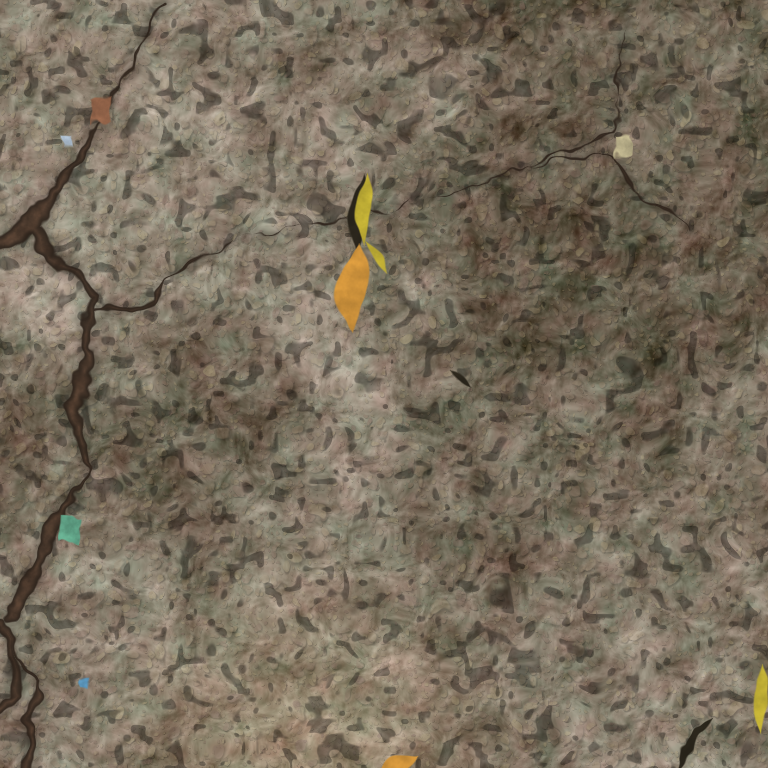
Give the GLSL for this texture, as a Shadertoy shader.

```glsl
// Weathered, gritty concrete with branching cracks, pebbles and a few fallen leaves.

float hash(vec2 p) {
    vec3 q = fract(p.xyx * 0.1031);
    q += dot(q, q.yzx + 33.33);
    return fract((q.x + q.y) * q.z);
}

float noise(vec2 p) {
    vec2 i = floor(p), f = fract(p), e = vec2(1, 0);
    f = f * f * (3.0 - 2.0 * f);
    return mix(mix(hash(i), hash(i + e), f.x), mix(hash(i + e.yx), hash(i + 1.0), f.x), f.y);
}

float fbm(vec2 p) {
    float sum = 0.0, amp = 0.533;
    for (int i = 0; i < 4; i++) {
        sum += amp * noise(p);
        p = mat2(1.6, 1.2, -1.2, 1.6) * p + 17.3;
        amp *= 0.5;
    }
    return sum;
}

vec2 wobble(vec2 p) {
    return vec2(noise(p), noise(p + 71.7)) - 0.5;
}

// Soft round spot
float spot(vec2 p, float x, float y, float radius) {
    return 1.0 - smoothstep(0.0, radius, length(p - vec2(x, y)));
}

// Scattered oval stones: x = coverage, y = random id, z = shadow rim
vec3 pebbles(vec2 p, float scale, float share) {
    vec2 q = p * scale + wobble(p * scale * 2.3) * 0.3;
    float soft = max(0.16, 3.0 * scale / iResolution.y);
    vec3 result = vec3(0);
    for (int k = 0; k < 9; k++) {
        vec2 c = floor(q) + vec2(k % 3 - 1, k / 3 - 1);
        if (hash(c + 91.0) > share) continue;
        float id = hash(c + scale), a = id * 6.28;
        vec2 d = q - c - 0.2 - 0.6 * vec2(hash(c + 13.0), hash(c + 47.0));
        mat2 turn = mat2(cos(a), sin(a), -sin(a), cos(a));
        vec2 size = vec2(0.38, 0.25) * mix(0.5, 1.1, hash(c + 29.0));
        float mask = 1.0 - smoothstep(1.0 - soft, 1.0 + soft, length(turn * d / size));
        if (mask > result.x) result.xy = vec2(mask, id);
        d += vec2(-0.06, 0.08);
        result.z = max(result.z, 1.0 - smoothstep(0.8, 1.5, length(turn * d / size)));
    }
    return result;
}

// Distance to a path; z is the half width in thousandths
float crack(vec2 p, vec3 path[6]) {
    float best = 1.0;
    for (int i = 0; i < 5; i++) {
        vec3 a = path[i], ab = path[i + 1] - a;
        float t = clamp(dot(p - a.xy, ab.xy) / dot(ab.xy, ab.xy), 0.0, 1.0);
        best = min(best, length(p - a.xy - ab.xy * t) - 0.001 * (a.z + ab.z * t));
    }
    return best;
}

// Pointed blade from a to b
void leaf(inout vec3 col, vec2 p, vec2 a, vec2 b, float width, vec3 tint) {
    float len = length(b - a), edge = 1.2 / iResolution.y;
    vec2 dir = (b - a) / len, d = p - a + wobble(p * 60.0) * 0.004;
    float along = dot(d, dir) / len, t = clamp(along, 0.0, 1.0);
    float side = abs(dot(d, vec2(-dir.y, dir.x)) - 0.25 * width * sin(t * 5.0));
    float dist = max(side - width * sin(3.14 * t), (abs(along - 0.5) - 0.5) * len);
    col = mix(col, tint * (0.82 + 0.3 * fbm(p * 70.0)), 1.0 - smoothstep(-edge, edge, dist));
}

// Small ragged fragment
void chip(inout vec3 col, vec2 p, vec2 center, float size, vec3 tint) {
    vec2 d = abs(p - center + wobble(p * 90.0) * 0.01);
    float edge = 1.5 / iResolution.y, dist = max(d.x * 1.3, d.y) - size;
    col = mix(col, tint * (0.8 + 0.4 * fbm(p * 90.0)), 1.0 - smoothstep(-edge, edge, dist));
}

void mainImage(out vec4 fragColor, in vec2 fragCoord) {
    vec2 p = fragCoord / iResolution.y;

    // Stains, mottling and fine relief
    vec2 w = p + wobble(p * 30.0) * 0.02;
    float tone = 0.36 * fbm(p * 4.5 + 3.0) + 0.3 * fbm(w * 24.0) + 0.2 * fbm(w * 95.0) - 0.43;
    tone += 0.28 * (fbm(w * 65.0) - fbm(w * 65.0 + vec2(-0.2, 0.26)));
    tone -= 0.07 * smoothstep(0.45, 0.9, p.x) * smoothstep(0.3, 0.55, p.y);
    tone += 0.05 * (spot(p, 0.82, 0.2, 0.4) + spot(p, 0.12, 0.7, 0.45));
    tone -= 0.13 * spot(w, 0.67, 0.835, 0.025);
    vec3 col = vec3(0.49, 0.45, 0.385) + tone;
    col += vec3(0.1, -0.03, 0) * (fbm(p * 38.0 + 40.0) - 0.5);
    col += vec3(0.035, 0.01, -0.02) * spot(p, 0.4, 0.0, 0.35);

    // Grit, pebbles and dark pits
    for (float k = 0.0; k < 4.0; k++) {
        vec3 stone = pebbles(p + k * 3.7, 125.0 / (1.0 + k), 0.6 - 0.18 * k);
        vec3 tint = mix(vec3(0.47, 0.39, 0.35), vec3(0.62, 0.57, 0.44), fract(stone.y * 7.3));
        col *= 1.0 - 0.16 * stone.z * (1.0 - stone.x);
        col = mix(col, tint + tone * 0.6, stone.x * (0.25 + 0.3 * stone.y));
    }
    col *= 1.0 - 0.32 * smoothstep(0.68, 0.82, noise(w * 85.0 + 9.0));

    // Cracks filled with brown soil
    vec2 q = p + wobble(p * 32.0) * 0.018 + wobble(p * 95.0) * 0.007;
    float d = crack(q, vec3[](vec3(.21, 1, 2), vec3(.17, .91, 2), vec3(.13, .85, 2),
        vec3(.09, .79, 6), vec3(.04, .7, 10), vec3(-.01, .68, 11)));
    d = min(d, crack(q, vec3[](vec3(.04, .7, 7), vec3(.12, .61, 5), vec3(.1, .46, 9),
        vec3(.12, .39, 2), vec3(.07, .31, 10), vec3(.02, .2, 9))));
    d = min(d, crack(q, vec3[](vec3(-.01, .06, 8), vec3(.02, .09, 6), vec3(.01, .19, 5),
        vec3(.02, .14, 3), vec3(.046, .11, 4), vec3(.04, -.01, 9))));
    d = min(d, crack(q, vec3[](vec3(.12, .59, 3), vec3(.2, .61, 3), vec3(.24, .65, 2),
        vec3(.3, .69, 1), vec3(.46, .716, 0), vec3(.69, .78, 1))));
    d = min(d, crack(q, vec3[](vec3(.82, 1, 0), vec3(.795, .835, 2), vec3(.69, .78, 1),
        vec3(.78, .8, 2), vec3(.85, .74, 2), vec3(.9, .7, 0))));
    d += 0.004 * (noise(p * 55.0) - 0.45);
    vec3 soil = mix(vec3(0.17, 0.13, 0.1), vec3(0.4, 0.29, 0.22), smoothstep(0.0, 0.008, -d) * fbm(p * 80.0));
    col *= 0.84 + 0.16 * smoothstep(0.0, 0.014, d);
    col = mix(soil, col, 0.08 + 0.92 * smoothstep(-0.0015, 0.0015, d));

    // Coloured fragments
    chip(col, p, vec2(.13, .857), .016, vec3(0.56, 0.38, 0.28));
    chip(col, p, vec2(.09, .817), .008, vec3(0.62, 0.68, 0.74));
    chip(col, p, vec2(.09, .31), .016, vec3(0.38, 0.64, 0.53));
    chip(col, p, vec2(.11, .11), .007, vec3(0.34, 0.56, 0.7));
    chip(col, p, vec2(.81, .81), .013, vec3(0.74, 0.7, 0.55));

    // Shadows, twigs and leaves
    vec3 dark = vec3(0.17, 0.15, 0.11), yellow = vec3(0.76, 0.69, 0.21), orange = vec3(0.83, 0.59, 0.24);
    leaf(col, p, vec2(.466, .67), vec2(.471, .775), .012, dark);
    leaf(col, p, vec2(.588, .518), vec2(.613, .496), .004, dark);
    leaf(col, q, vec2(.88, 0), vec2(.93, .07), .007, dark);
    leaf(col, p, vec2(.474, .68), vec2(.476, .775), .01, yellow);
    leaf(col, p, vec2(.476, .685), vec2(.505, .646), .006, yellow);
    leaf(col, p, vec2(.46, .568), vec2(.462, .682), .021, orange);
    leaf(col, p, vec2(.99, .045), vec2(.992, .135), .009, yellow);
    leaf(col, p, vec2(.495, -.01), vec2(.542, .018), .012, orange);

    fragColor = vec4(col, 1);
}
```
